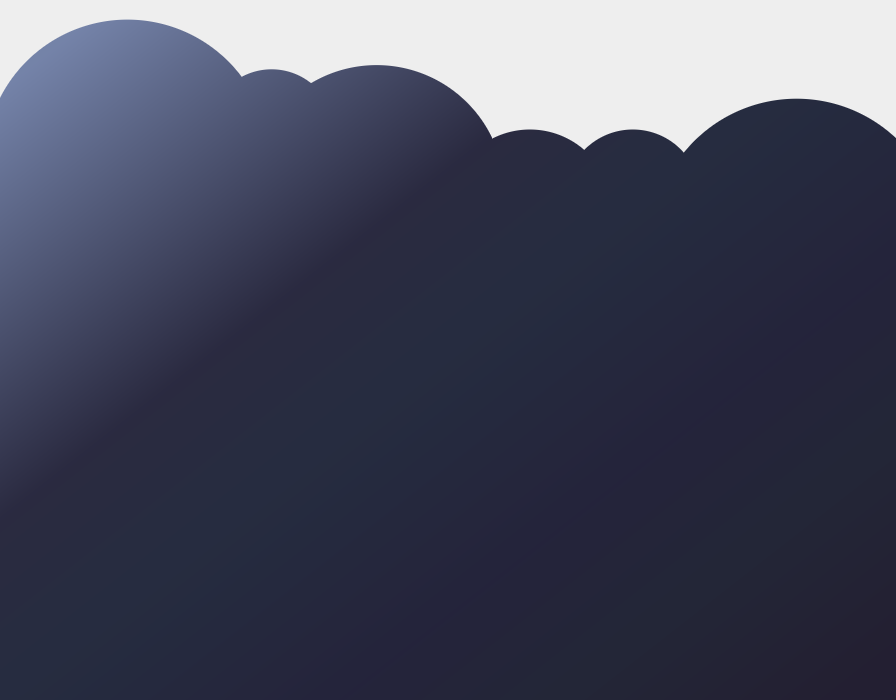
Write a WebGL 1 fragment shader that draws this background.

```glsl
precision highp float;

// A bank of rounded cloud lobes in dusky blue beneath a pale sky.
// The outline is a union of round-topped columns; the fill is a diagonal
// gradient, light at the upper left, with faint hue bands in the dark part.

#define ASPECT 1.28
#define SKY vec3(0.935, 0.935, 0.935)
#define LIT vec3(0.455, 0.512, 0.660)
#define DUSK vec3(0.166, 0.166, 0.253)
#define TEAL vec3(0.148, 0.174, 0.250)
#define NAVY vec3(0.142, 0.139, 0.230)
#define SLATE vec3(0.137, 0.150, 0.216)
#define PLUM vec3(0.138, 0.123, 0.195)
#define LIT_START 0.13
#define LIT_END 0.74

uniform vec2 u_resolution;

// Signed distance to a column with a round top; apex is its highest point.
float lobe(vec2 p, vec2 apex, float radius) {
  vec2 q = p - apex + vec2(0.0, radius);
  return length(vec2(q.x, max(q.y, 0.0))) - radius;
}

// Outline of the whole bank, in units of the canvas height.
float cloudBank(vec2 p) {
  float d = lobe(p, vec2(0.182, 0.972), 0.204);
  d = min(d, lobe(p, vec2(0.388, 0.901), 0.090));
  d = min(d, lobe(p, vec2(0.538, 0.907), 0.183));
  d = min(d, lobe(p, vec2(0.757, 0.815), 0.118));
  d = min(d, lobe(p, vec2(0.904, 0.815), 0.097));
  return min(d, lobe(p, vec2(1.138, 0.859), 0.207));
}

// Move from one colour to the next as t passes from start to end.
vec3 blend(vec3 from, vec3 to, float start, float end, float t) {
  return mix(from, to, clamp((t - start) / (end - start), 0.0, 1.0));
}

// Fill colour; t runs from 0 at the upper left to 2 at the lower right.
vec3 cloudColor(float t) {
  vec3 color = blend(LIT, DUSK, LIT_START, LIT_END, t);
  color = blend(color, TEAL, LIT_END, 1.00, t);
  color = blend(color, NAVY, 1.00, 1.38, t);
  color = blend(color, SLATE, 1.38, 1.62, t);
  return blend(color, PLUM, 1.62, 1.92, t);
}

void main() {
  vec2 uv = gl_FragCoord.xy / u_resolution;
  vec2 p = vec2(uv.x * ASPECT, uv.y);

  // Soften the outline over about one pixel.
  float pixel = max(ASPECT / u_resolution.x, 1.0 / u_resolution.y);
  float cover = clamp(0.5 - cloudBank(p) / pixel, 0.0, 1.0);

  vec3 color = mix(SKY, cloudColor(uv.x + 1.0 - uv.y), cover);
  gl_FragColor = vec4(color, 1.0);
}
```
